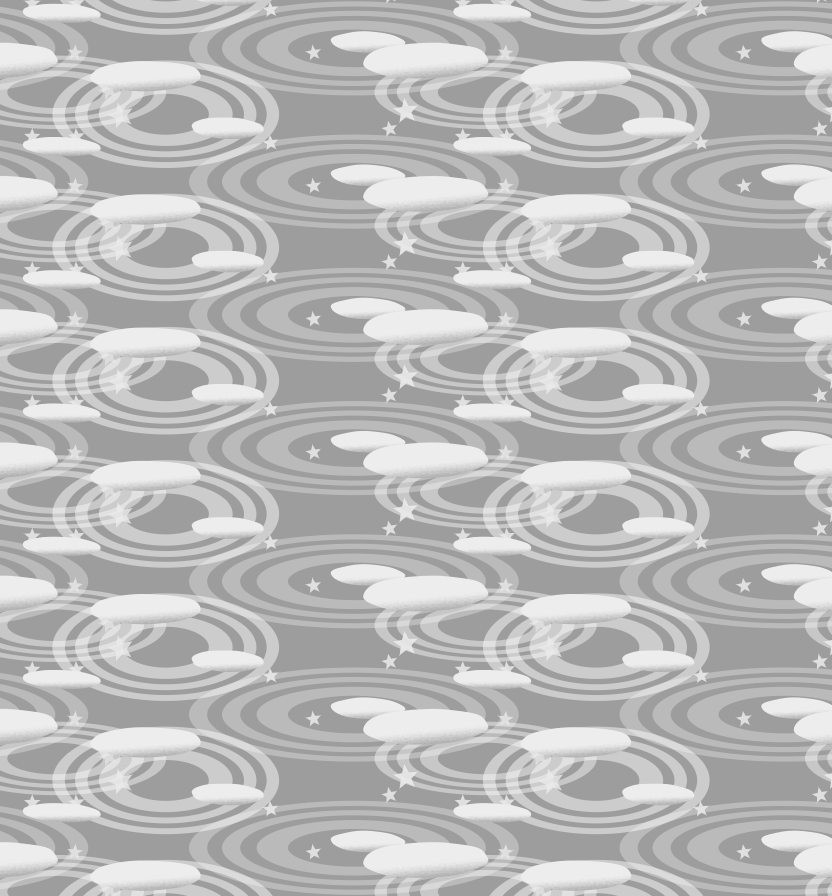
A Shadertoy shader for this pattern:

```glsl
// Grey water garden: flattened ripple rings, small stars and shaded pebbles.
// Every item wraps its offset to the nearest tile, so one list of items fills
// the canvas. Lengths are percent of canvas height, measured from the top left.

const vec2 TILE = vec2(48.05, 14.87);

float pixelSize() { return 100.0 / iResolution.y; }

// Offset from the nearest repeat of an item
vec2 wrapOffset(vec2 p, vec2 center) {
    vec2 d = p - center;
    return d - TILE * round(d / TILE);
}

vec2 hashGradient(vec2 cell) {
    float a = 6.2832 * fract(sin(dot(cell, vec2(127.1, 311.7))) * 4375.85);
    return vec2(cos(a), sin(a));
}

float gradientNoise(vec2 p) {
    vec2 i = floor(p), f = fract(p);
    vec2 u = f * f * (3.0 - 2.0 * f), e = vec2(1, 0);
    float a = dot(hashGradient(i), f);
    float b = dot(hashGradient(i + e.xy), f - e.xy);
    float c = dot(hashGradient(i + e.yx), f - e.yx);
    float d = dot(hashGradient(i + 1.0), f - 1.0);
    return mix(mix(a, b, u.x), mix(c, d, u.x), u.y);
}

// Width of one pixel in units of the ellipse's relative radius
float ellipseBlur(vec2 d, vec2 radii) {
    return pixelSize() * length(d / (radii * radii)) / max(length(d / radii), 0.01);
}

float band(float t, float inner, float outer, float blur) {
    return clamp((t - inner) / blur + 0.5, 0.0, 1.0)
         * clamp((outer - t) / blur + 0.5, 0.0, 1.0);
}

// Three concentric translucent rings
void ripple(inout float shade, vec2 p, vec2 center, vec2 radii, float hole, float alpha) {
    vec2 d = wrapOffset(p, center);
    float t = length(d / radii), blur = ellipseBlur(d, radii);
    float rings = band(t, hole, 0.59, blur) + band(t, 0.69, 0.80, blur)
                + band(t, 0.89, 1.0, blur);
    shade = mix(shade, 0.99, alpha * rings);
}

// Five-pointed star, folded into half of one point
void star(inout float shade, vec2 p, vec2 center, float radius, float tilt, float alpha) {
    vec2 d = wrapOffset(p, center);
    float sector = 6.2832 / 5.0;
    float a = atan(d.x, -d.y) + tilt;
    a = abs(mod(a + 0.5 * sector, sector) - 0.5 * sector);
    vec2 q = length(d) * vec2(cos(a), sin(a));
    vec2 tip = vec2(radius, 0.0);
    vec2 notch = 0.44 * radius * vec2(cos(0.5 * sector), sin(0.5 * sector));
    float dist = dot(q - tip, normalize(vec2(notch.y, tip.x - notch.x)));
    shade = mix(shade, 0.92, alpha * clamp(0.5 - dist / pixelSize(), 0.0, 1.0));
}

// Uneven pebble, lit from above, with a grainy dark underside
void pebble(inout float shade, vec2 p, vec2 center, vec2 radii, float slope) {
    vec2 d = wrapOffset(p, center);
    d.y -= slope * d.x;
    vec2 q = d / radii;
    float t = length(q) * (1.0 + 0.07 * gradientNoise(q * 1.6 + center));
    float grain = gradientNoise(d * vec2(3.0, 5.0));
    float under = smoothstep(0.15, 1.1, dot(q, vec2(0.22, 0.92)) + 0.12 * grain);
    float body = mix(0.93, 0.67, under);
    float cover = clamp(0.5 + (1.0 - t) / ellipseBlur(d, radii), 0.0, 1.0);
    shade = mix(shade, body, cover);
}

void mainImage(out vec4 fragColor, in vec2 fragCoord) {
    vec2 p = vec2(fragCoord.x, iResolution.y - fragCoord.y) * pixelSize();
    float shade = 0.615;

    // Ripples
    ripple(shade, p, vec2(39.5, 5.4), vec2(18.4, 5.25), 0.40, 0.31);
    ripple(shade, p, vec2(54.2, 10.3), vec2(12.4, 4.1), 0.43, 0.44);
    ripple(shade, p, vec2(18.5, 12.75), vec2(12.65, 6.0), 0.38, 0.49);

    // Stars
    star(shade, p, vec2(35.0, 5.9), 0.90, 0.15, 0.85);
    star(shade, p, vec2(8.35, 5.9), 0.90, -0.10, 0.75);
    star(shade, p, vec2(45.3, 12.4), 1.45, 0.12, 0.90);
    star(shade, p, vec2(43.5, 14.4), 0.92, 0.20, 0.85);
    star(shade, p, vec2(13.5, 12.9), 1.50, 0.25, 0.80);
    star(shade, p, vec2(30.2, 15.95), 0.92, 0.10, 0.85);
    star(shade, p, vec2(3.6, 15.25), 0.95, 0.0, 0.85);
    star(shade, p, vec2(8.55, 15.25), 0.95, 0.1, 0.85);
    star(shade, p, vec2(12.1, 10.1), 1.10, 0.3, 0.60);

    // Pebbles, back to front
    pebble(shade, p, vec2(41.0, 4.7), vec2(4.1, 1.2), 0.02);
    pebble(shade, p, vec2(47.5, 6.75), vec2(7.05, 2.0), -0.03);
    pebble(shade, p, vec2(16.15, 8.5), vec2(6.15, 1.7), -0.01);
    pebble(shade, p, vec2(25.4, 14.3), vec2(4.05, 1.2), 0.03);
    pebble(shade, p, vec2(6.9, 16.35), vec2(4.35, 1.05), 0.04);

    fragColor = vec4(vec3(shade), 1.0);
}
```
